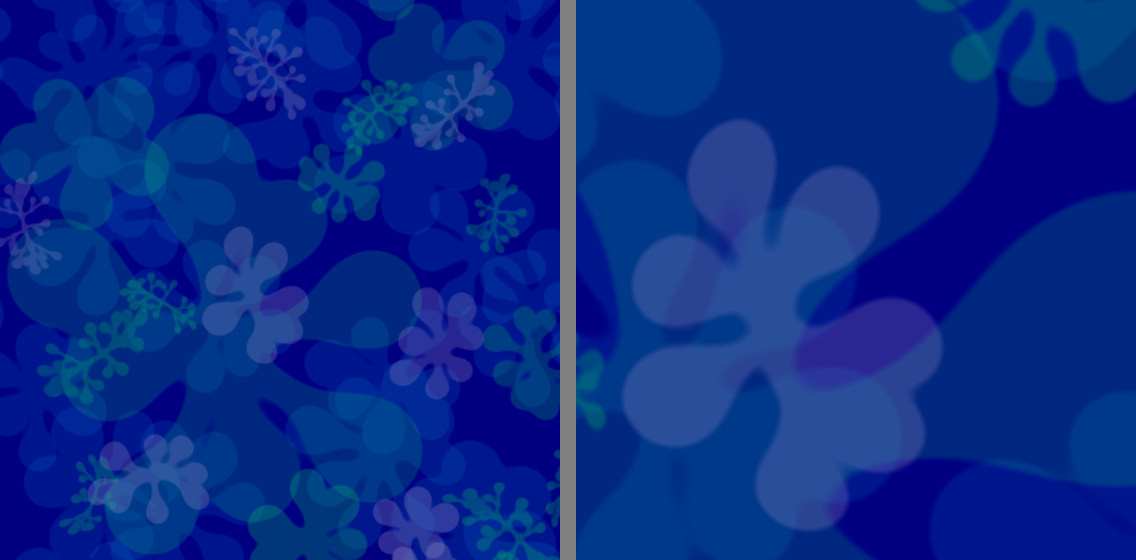
Left: the whole. Right: its middle third, enlarged.
Give the GLSL for this pattern, as a Shadertoy shader.

```glsl
// Translucent coral cut-outs drifting over deep navy.
// Each coral is a smooth union of thin arms with round bulbs that fan out from
// a bent spine; jittered grids scatter them and each is glazed on in turn.

struct Layer {
    vec3 ink;
    float opacity;
    float cells;      // grid cells across the canvas
    float density;    // chance that a cell holds a coral
    vec2 radius;      // smallest and largest coral
    float spine;      // longest half spine: 0 = rosette, 0.5 = frond
    float arms;       // fewest arms
    float seed;
};

const vec3 NAVY = vec3(0.0, 0.0, 0.505);
const Layer BLUE = Layer(vec3(0.0, 0.40, 0.73), 0.22, 4.0, 0.95,
                         vec2(0.11, 0.185), 0.25, 5.0, 3.0);
const Layer TEAL = Layer(vec3(0.0, 0.62, 0.50), 0.25, 2.0, 0.35,
                         vec2(0.11, 0.18), 0.0, 5.0, 11.0);
const Layer GREEN = Layer(vec3(0.0, 0.72, 0.42), 0.28, 4.0, 0.68,
                          vec2(0.075, 0.125), 0.55, 5.0, 23.0);
const Layer LILAC = Layer(vec3(0.58, 0.53, 0.76), 0.30, 3.0, 0.72,
                          vec2(0.07, 0.125), 0.5, 5.0, 37.0);
const vec2 GIANT_CENTER = vec2(0.40, 0.38);
const float GIANT_RADIUS = 0.37;
const float GIANT_ARMS = 8.0;

const float NECK = 0.30;         // arm width relative to its bulb
const float PEAR = 1.3;          // how gently an arm swells into its bulb
const float WEB = 0.13;          // softness of the joints between arms
const float FORK_SPINE = 0.28;   // longer spines carry forked arms
const float EDGE = 0.0024;       // edge softness in canvas units
const float TAU = 6.2831853;

vec4 hash(vec2 p) {
    vec4 q = fract(p.xyxy * vec4(0.1031, 0.1030, 0.0973, 0.1099));
    q += dot(q, q.wzxy + 33.33);
    return fract((q.xxyz + q.yzzw) * q.zywx);
}

float smoothMin(float a, float b, float k) {
    float h = max(k - abs(a - b), 0.0) / k;
    return min(a, b) - 0.25 * h * h * k;
}

// Thin capsule from root to tip that ends in a round bulb.
float armDistance(vec2 p, vec2 root, vec2 tip, float bulb) {
    vec2 axis = tip - root;
    float h = clamp(dot(p - root, axis) / dot(axis, axis), 0.0, 1.0);
    float stem = length(p - root - axis * h) - bulb * NECK;
    return smoothMin(stem, length(p - tip) - bulb, bulb * PEAR);
}

// Coral of about unit radius; spine stretches the rosette into a frond.
float coralDistance(vec2 p, float arms, float spine, float seed) {
    p.y += spine * (hash(vec2(seed, 7.0)).x - 0.5) * 1.4 * p.x * p.x;
    bool forked = spine > FORK_SPINE;
    float reach = 0.76 - 0.60 * spine;
    float bulb = 0.78 * mix(reach, 0.76, 0.3) * sin(0.5 * TAU / arms);
    if (forked) bulb *= 0.62;
    float d = length(p - vec2(clamp(p.x, -spine, spine), 0.0)) - bulb * NECK * 1.4;
    float web = forked ? 0.6 * WEB : WEB;
    for (float i = 0.0; i < arms; i++) {
        vec4 rnd = hash(vec2(i + 1.0, seed));
        float angle = TAU * (i + 0.3 * (rnd.x - 0.5)) / arms;
        vec2 dir = vec2(cos(angle), sin(angle));
        vec2 root = vec2(spine * dir.x, 0.0);
        vec2 tip = root + dir * reach * mix(0.72, 1.14, rnd.y);
        float size = bulb * mix(0.80, 1.15, rnd.z);
        d = smoothMin(d, armDistance(p, root, tip, size), web);
        if (forked) {
            vec2 side = vec2(-dir.y, dir.x) * (rnd.w > 0.5 ? 1.0 : -1.0);
            vec2 twig = mix(root, tip, 0.62) + side * bulb * 1.9;
            d = smoothMin(d, armDistance(p, mix(root, tip, 0.4), twig, 0.85 * size), web);
        }
    }
    return d;
}

// Glazes one coral over the colour below it.
vec3 glaze(vec3 color, vec2 p, float radius, float arms, float spine,
           float seed, vec3 ink, float opacity) {
    if (length(p) > 1.4 * radius) return color;
    float turn = TAU * hash(vec2(seed, 2.0)).y;
    float c = cos(turn), s = sin(turn);
    float d = radius * coralDistance(mat2(c, s, -s, c) * p / radius, arms, spine, seed);
    return mix(color, ink, opacity * smoothstep(EDGE, -EDGE, d));
}

// Visits the cells around uv and glazes their corals.
vec3 scatter(vec3 color, vec2 uv, Layer layer) {
    vec2 home = floor(uv * layer.cells);
    for (int y = -1; y <= 1; y++)
    for (int x = -1; x <= 1; x++) {
        vec2 cell = home + vec2(x, y);
        vec4 place = hash(cell + layer.seed);
        vec4 form = hash(cell + layer.seed + 71.0);
        if (place.z > layer.density) continue;
        vec2 center = (cell + 0.5 + 0.75 * (place.xy - 0.5)) / layer.cells;
        float radius = mix(layer.radius.x, layer.radius.y, form.x);
        float spine = layer.spine * form.y;
        float arms = floor(layer.arms + 3.0 * form.z + 9.0 * spine);
        float opacity = layer.opacity * mix(0.88, 1.1, place.w);
        color = glaze(color, uv - center, radius, arms, spine,
                      1.0 + 90.0 * form.w, layer.ink, opacity);
    }
    return color;
}

void mainImage(out vec4 fragColor, in vec2 fragCoord) {
    vec2 uv = fragCoord / iResolution.y;
    vec3 color = scatter(NAVY, uv, BLUE);
    color = glaze(color, uv - GIANT_CENTER, GIANT_RADIUS, GIANT_ARMS, 0.0,
                  5.0, TEAL.ink, TEAL.opacity);
    color = scatter(color, uv, TEAL);
    color = scatter(color, uv, GREEN);
    color = scatter(color, uv, LILAC);
    fragColor = vec4(color, 1.0);
}
```
